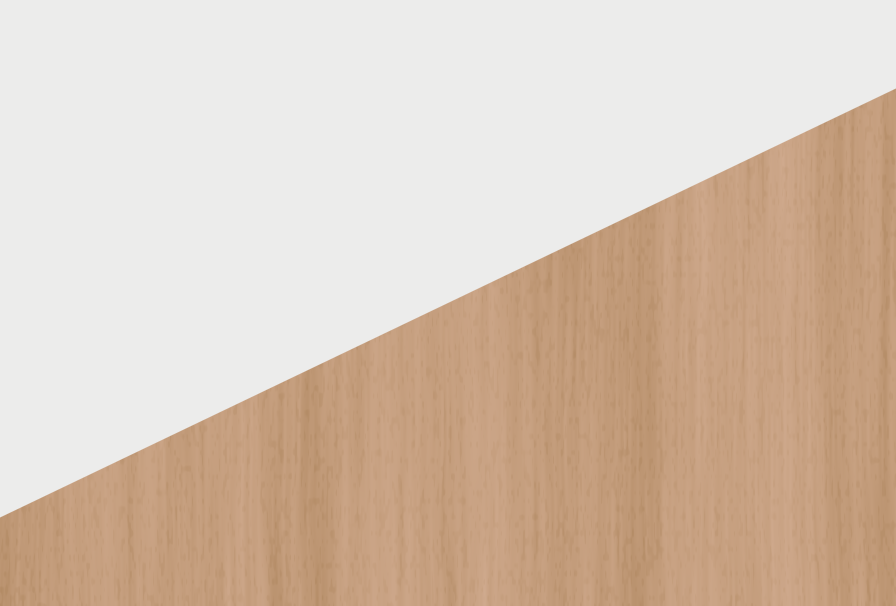
Write a Shadertoy shader that draws this background.

```glsl
#define WALL_COLOR vec3(0.925, 0.925, 0.922)
#define WOOD_DARK vec3(0.715, 0.560, 0.415)
#define WOOD_MID vec3(0.770, 0.618, 0.490)
#define WOOD_LIGHT vec3(0.808, 0.660, 0.548)
#define EDGE_LEFT 0.146
#define EDGE_RIGHT 0.854
#define GRAIN_DENSITY 95.0
#define GRAIN_STRENGTH 0.34
#define FIBER_STRENGTH 0.30
#define PORE_STRENGTH 0.22
#define WARP_AMOUNT 0.012

// Band centre, half width and tone, in fractions of the canvas width
const vec3 BANDS[14] = vec3[14](
    vec3(0.020, 0.035, -0.50), vec3(0.115, 0.016, 0.40),
    vec3(0.205, 0.022, -0.30), vec3(0.270, 0.016, 0.25),
    vec3(0.340, 0.026, -0.60), vec3(0.385, 0.014, 0.40),
    vec3(0.450, 0.028, 0.45), vec3(0.545, 0.026, 0.40),
    vec3(0.615, 0.030, -0.35), vec3(0.720, 0.016, -0.45),
    vec3(0.775, 0.032, 0.45), vec3(0.875, 0.035, 0.55),
    vec3(0.930, 0.016, -0.40), vec3(0.988, 0.018, -0.40));

float hash(vec2 p) {
    vec3 q = fract(p.xyx * 0.1031);
    q += dot(q, q.yzx + 33.33);
    return fract((q.x + q.y) * q.z);
}

float noise(vec2 p) {
    vec2 cell = floor(p);
    vec2 f = fract(p);
    f = f * f * (3.0 - 2.0 * f);
    float low = mix(hash(cell), hash(cell + vec2(1.0, 0.0)), f.x);
    float high = mix(hash(cell + vec2(0.0, 1.0)), hash(cell + 1.0), f.x);
    return mix(low, high, f.y);
}

// Broad vertical light and dark strips
float bandTone(float x) {
    float tone = 0.0;
    for (int i = 0; i < 14; i++) {
        float d = (x - BANDS[i].x) / BANDS[i].y;
        tone += BANDS[i].z * exp(-d * d);
    }
    return tone;
}

// Signed tone: negative is dark wood, positive is light wood
float woodTone(vec2 uv, vec2 p) {
    // Slow sideways drift bends the grain into long waves
    float drift = noise(p * vec2(5.0, 3.0) + 7.0) - 0.5;
    drift += 0.4 * (noise(p * vec2(14.0, 7.0) + 31.0) - 0.5);
    float x = p.x + WARP_AMOUNT * drift;
    float tone = bandTone(uv.x + 0.4 * WARP_AMOUNT * drift);
    tone += 0.5 * (noise(vec2(x * 24.0, p.y * 1.5)) - 0.5);

    // Grain lines and finer fibers, both stretched along y
    float grain = noise(vec2(x * GRAIN_DENSITY, p.y * 2.5 + 11.0));
    float fiber = noise(vec2(x * GRAIN_DENSITY * 2.3, p.y * 7.0 + 47.0));
    tone += 2.0 * GRAIN_STRENGTH * (grain - 0.5);
    tone += 2.0 * FIBER_STRENGTH * (fiber - 0.5);

    // Short dark pores
    float pore = noise(vec2(x * 290.0, p.y * 75.0));
    tone -= PORE_STRENGTH * (2.0 * smoothstep(0.55, 0.9, pore) - 0.4);
    return tone;
}

vec3 woodColor(float tone) {
    vec3 color = mix(WOOD_MID, WOOD_LIGHT, clamp(tone, 0.0, 1.2));
    return mix(color, WOOD_DARK, clamp(-tone, 0.0, 1.4));
}

void mainImage(out vec4 fragColor, in vec2 fragCoord) {
    vec2 uv = fragCoord / iResolution.xy;
    vec2 p = fragCoord / iResolution.y;

    // Distance to the diagonal edge, positive above it
    float slope = (EDGE_RIGHT - EDGE_LEFT) * iResolution.y / iResolution.x;
    float dist = (p.y - EDGE_LEFT - slope * p.x) / sqrt(1.0 + slope * slope);
    float pixel = 1.0 / iResolution.y;
    float wall = smoothstep(-0.7 * pixel, 0.7 * pixel, dist);

    vec3 wood = woodColor(woodTone(uv, p));
    fragColor = vec4(mix(wood, WALL_COLOR, wall), 1.0);
}
```
